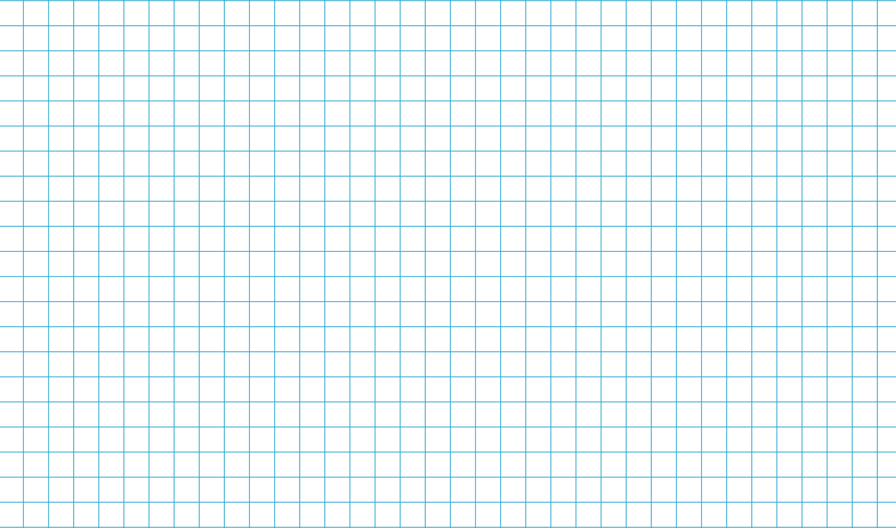
Write a WebGL 2 fragment shader that draws this pattern.

```glsl
#version 300 es
precision highp float;
// Square graph paper: thin cyan rules on white, evenly spaced both ways.
// Each pixel measures its distance to the nearest rule on either axis, and
// the rule is box filtered so that hairlines keep their weight at any size.

uniform vec2 u_resolution;
out vec4 fragColor;

const vec3 PAPER_COLOR = vec3(1.0);
const vec3 RULE_COLOR = vec3(0.20, 0.67, 0.82);

// Fractions of canvas width (x) and height (y), from the lower left.
const vec2 PITCH = vec2(0.02803, 0.04750);
const vec2 FIRST_RULE = vec2(0.02615, 0.00130);

const float RULE_WIDTH = 0.00104;  // fraction of canvas width
const float FILTER_PIXELS = 1.25;  // edge softness

// Distance in pixels to the nearest vertical (x) and horizontal (y) rule.
vec2 ruleDistance(vec2 uv) {
  vec2 cell = (uv - FIRST_RULE) / PITCH;
  return abs(fract(cell + 0.5) - 0.5) * PITCH * u_resolution;
}

// Share of the filter box covered by a rule of the given pixel width.
vec2 ruleCoverage(vec2 dist, float width) {
  vec2 overlap = 0.5 * (width + FILTER_PIXELS) - dist;
  return clamp(overlap, 0.0, min(width, FILTER_PIXELS)) / FILTER_PIXELS;
}

void main() {
  vec2 uv = gl_FragCoord.xy / u_resolution;
  vec2 rules = ruleCoverage(ruleDistance(uv), RULE_WIDTH * u_resolution.x);

  // Crossings darken slightly where the two rules overlap.
  float ink = 1.0 - (1.0 - rules.x) * (1.0 - rules.y);
  fragColor = vec4(mix(PAPER_COLOR, RULE_COLOR, ink), 1.0);
}
```
